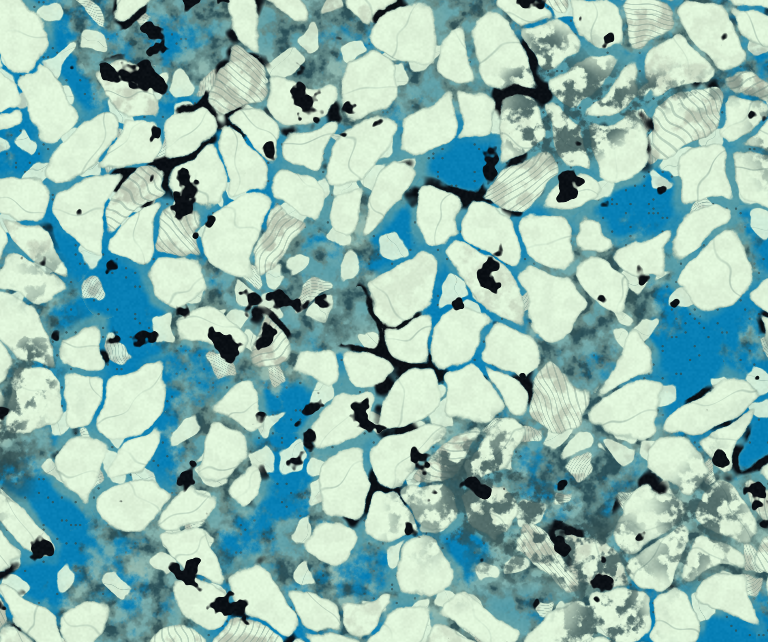
Write a WebGL 2 fragment shader that draws this texture.

```glsl
#version 300 es
precision highp float;
// Thin section of sandstone: pale angular grains, blue pores, grey-teal clay and opaque specks.
uniform vec2 u_resolution;
out vec4 fragColor;

const float GRAIN_SCALE = 12.0;   // large cells per canvas height
const float FINE_SCALE = 25.0;    // small cells per canvas height
const float GRAIN_VOID = 0.65;    // lower value: more large cells become pores
const float FINE_VOID = 0.36;     // lower value: fewer small grains in pores
const float SIZE_SPREAD = 0.24;
const float CORNER_ROUND = 0.15;
const float EDGE_SOFT = 0.04;
const vec3 QUARTZ = vec3(0.885, 0.968, 0.865);
const vec3 DUSTY = vec3(0.66, 0.73, 0.66);
const vec3 PALE_CLAY = vec3(0.64, 0.75, 0.68);
const vec3 CLAY = vec3(0.41, 0.53, 0.50);
const vec3 DARK_CLAY = vec3(0.19, 0.30, 0.31);
const vec3 TEAL = vec3(0.34, 0.61, 0.65);
const vec3 PORE = vec3(0.03, 0.50, 0.71);
const vec3 OPAQUE = vec3(0.04, 0.06, 0.08);

struct Cell { float depth; vec2 id; vec2 local; };

float hash(vec2 p) {
  vec3 h = fract(vec3(p.xyx) * 0.1031);
  h += dot(h, h.yzx + 33.33);
  return fract((h.x + h.y) * h.z);
}

float noise(vec2 p) {
  vec2 i = floor(p), f = fract(p);
  f = f * f * (3.0 - 2.0 * f);
  return mix(mix(hash(i), hash(i + vec2(1, 0)), f.x),
             mix(hash(i + vec2(0, 1)), hash(i + vec2(1, 1)), f.x), f.y);
}

float fbm(vec2 p) {
  float sum = 0.0, amp = 0.533;
  for (int i = 0; i < 4; i++) {
    sum += amp * noise(p);
    p = mat2(1.6, 1.2, -1.2, 1.6) * p + 7.3;
    amp *= 0.5;
  }
  return sum;
}

// Layered sines bend the cells out of their lattice.
vec2 warp(vec2 q) {
  q += 0.22 * sin(q.yx * 1.3 + vec2(0.4, 2.1)) + 0.13 * sin(q.yx * 2.3 + q * 0.9 + vec2(3.0, 1.0));
  return q + 0.025 * sin(q.yx * 9.0 + 2.0 * sin(q * 3.7));
}

bool isVoid(vec2 id, float cut) {
  return 0.6 * hash(id + 61.0) + 0.4 * noise(id * 0.45) > cut;
}

vec2 seedOffset(vec2 id, vec2 q) {
  return id + 0.1 + 0.8 * vec2(hash(id + 11.0), hash(id + 29.0)) - q;
}

// Weighted cellular noise; depth is positive in grains and negative in voids.
Cell cellular(vec2 q, float voidCut) {
  vec2 base = floor(q), nearest = vec2(0), nearestId = base;
  float best = 1e3, edge = 0.6;
  for (int n = 0; n < 25; n++) {
    vec2 id = base + vec2(n % 5 - 2, n / 5 - 2);
    vec2 r = seedOffset(id, q);
    float d = dot(r, r) - SIZE_SPREAD * hash(id + 47.0);
    if (d < best) { best = d; nearest = r; nearestId = id; }
  }
  bool empty = isVoid(nearestId, voidCut);
  for (int n = 0; n < 25; n++) {
    vec2 id = base + vec2(n % 5 - 2, n / 5 - 2);
    if (id == nearestId || (empty && isVoid(id, voidCut))) continue;
    vec2 r = seedOffset(id, q);
    float d = dot(r, r) - SIZE_SPREAD * hash(id + 47.0);
    float side = (d - best) / (2.0 * max(length(r - nearest), 0.05));
    float blend = max(CORNER_ROUND - abs(edge - side), 0.0) / CORNER_ROUND;
    edge = min(edge, side) - blend * blend * CORNER_ROUND * 0.25;
  }
  return Cell(empty ? -max(edge, 0.0) : edge, nearestId, -nearest);
}

// Grain body: dust, cleavage streaks, one crack and a dark uneven rim.
vec3 grainColor(Cell c, vec2 p, float gap) {
  float kind = hash(c.id + 83.0), angle = 6.283 * hash(c.id + 5.0);
  vec2 dir = vec2(cos(angle), sin(angle));
  float across = dot(c.local, dir), along = dot(c.local, vec2(-dir.y, dir.x));
  float mottle = fbm(p * 55.0), patchy = noise(p * 23.0 + 4.0);
  float dust = mix(0.12, 0.85, smoothstep(0.72, 0.95, kind)) * smoothstep(0.38, 0.68, mottle);
  float streak = smoothstep(0.5, 1.0, sin(across * 55.0 + 4.0 * patchy)) * step(0.87, kind);
  float bend = across + 0.04 * sin(along * 9.0 + angle) + 0.4 * (kind - 0.5);
  float crack = (1.0 - smoothstep(0.0, 0.03, abs(bend))) * step(0.4, hash(c.id + 17.0)) * patchy;
  float rim = 1.0 - smoothstep(gap, gap + 0.075, c.depth);
  vec3 col = mix(QUARTZ, DUSTY + vec3(0.03, -0.01, -0.01) * kind, dust);
  col = mix(col, CLAY, 0.35 * streak + 0.4 * crack);
  return mix(col, CLAY, rim * mix(0.2, 0.8, patchy));
}

void main() {
  vec2 p = gl_FragCoord.xy / u_resolution.y;
  float pixel = 1.0 / u_resolution.y;
  float rough = fbm(p * 70.0) - 0.5, region = fbm(p * 8.0 + 13.0);
  Cell large = cellular(warp(p * GRAIN_SCALE + 3.0), GRAIN_VOID);
  Cell fine = cellular(warp(p * FINE_SCALE + 71.0), FINE_VOID);
  large.depth += 0.09 * rough;
  fine.depth += 0.14 * rough;

  // Pore fluid, with a translucent halo along grains and sparse dots
  float halo = smoothstep(-0.16, 0.0, large.depth);
  vec3 col = mix(PORE, TEAL, halo * smoothstep(0.32, 0.62, region));
  vec2 dotCell = p * 140.0;
  float dots = 1.0 - smoothstep(0.15, 0.15 + 140.0 * pixel, length(fract(dotCell) - 0.5));
  col = mix(col, DARK_CLAY, 0.7 * dots * step(0.92, hash(floor(dotCell))));

  // Clay matrix
  float grit = fbm(p * 48.0 + 9.0);
  vec3 clay = mix(DARK_CLAY, CLAY, smoothstep(0.27, 0.46, grit));
  clay = mix(clay, mix(TEAL, PALE_CLAY, noise(p * 19.0)), smoothstep(0.44, 0.66, grit));
  col = mix(col, clay, 0.9 * smoothstep(0.47, 0.62, fbm(p * 5.5 + 31.0) + 0.25 * rough));

  // Small grains, then large grains over them
  float fineSoft = max(2.0 * EDGE_SOFT, FINE_SCALE * pixel);
  float softness = max(EDGE_SOFT, GRAIN_SCALE * pixel);
  float gap = mix(0.008, 0.06, smoothstep(0.35, 0.65, region));
  float fineMask = smoothstep(0.05, 0.05 + fineSoft, fine.depth);
  float grainMask = smoothstep(gap, gap + softness, large.depth);
  col = mix(col, grainColor(fine, p, 0.06), 0.92 * fineMask);
  col = mix(col, grainColor(large, p, gap), grainMask);

  // Dark clots, opaque lining of pores and scattered opaque bodies
  float clot = smoothstep(0.61, 0.75, fbm(p * 3.6 + 5.0)) * smoothstep(0.42, 0.62, fbm(p * 62.0));
  col = mix(col, DARK_CLAY, 0.8 * clot);
  float lining = smoothstep(-0.1, -0.05, large.depth) * smoothstep(0.64, 0.70, fbm(p * 10.0 + 51.0));
  float body = smoothstep(0.73, 0.76, fbm(p * 17.0 + 90.0));
  col = mix(col, OPAQUE, max(lining * (1.0 - grainMask), body));

  col += 0.035 * (noise(p * 300.0) - 0.5);
  fragColor = vec4(col, 1.0);
}
```
